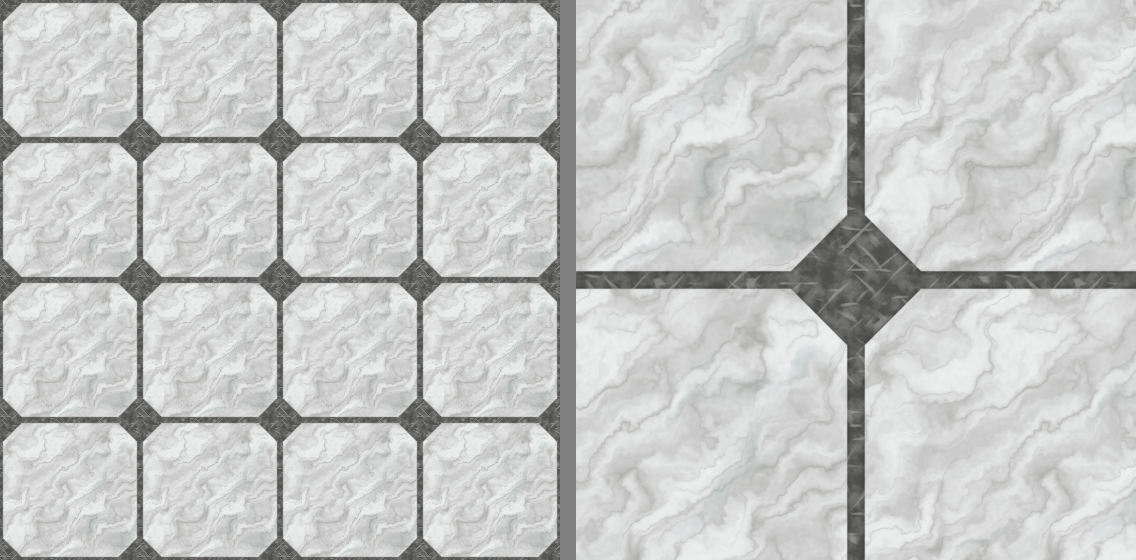
Left: the whole. Right: its middle third, enlarged.
Write a WebGL 2 fragment shader that draws this texture.

```glsl
#version 300 es
precision highp float;
// Clipped-corner white marble tiles with dark stone joints and diamond insets.
uniform vec2 u_resolution;
out vec4 outColor;

const float REPEATS = 4.0;
const float JOINT_HALF_WIDTH = 0.021;
const float DIAMOND_RADIUS = 0.176;
const float TAU = 6.2831853;

const vec3 MARBLE_PALE = vec3(0.925, 0.93, 0.93);
const vec3 MARBLE_SHADE = vec3(0.79, 0.795, 0.79);
const vec3 MARBLE_TINT = vec3(0.76, 0.80, 0.80);
const vec3 VEIN_COLOR = vec3(0.57, 0.57, 0.555);
const vec3 STONE_DARK = vec3(0.31, 0.31, 0.305);
const vec3 STONE_MID = vec3(0.45, 0.45, 0.447);
const vec3 STONE_FLECK = vec3(0.64, 0.64, 0.635);

float hash(vec2 cell, float seed) {
    uvec2 k = uvec2(cell + 0.5) * uvec2(1597u, 3571u);
    uint h = (k.x ^ (k.y * 2699u)) + uint(seed) * 7919u;
    h = (h ^ (h >> 15)) * 739391u;
    h = (h ^ (h >> 13)) * 974711u;
    h ^= h >> 16;
    return float(h & 65535u) / 65536.0;
}

// Dot of the wrapped lattice gradient with the offset to the point.
float corner(vec2 cell, vec2 offset, vec2 period, float seed) {
    float angle = TAU * hash(mod(cell, period), seed);
    return dot(vec2(cos(angle), sin(angle)), offset);
}

// Gradient noise, about -0.7 to 0.7, repeating once per unit of p.
float noise(vec2 p, vec2 period, float seed) {
    p *= period;
    vec2 i = floor(p), f = p - i;
    vec2 w = f * f * f * (f * (f * 6.0 - 15.0) + 10.0);
    vec2 e = vec2(1.0, 0.0);
    float low = mix(corner(i, f, period, seed),
                    corner(i + e.xy, f - e.xy, period, seed), w.x);
    float high = mix(corner(i + e.yx, f - e.yx, period, seed),
                     corner(i + e.xx, f - e.xx, period, seed), w.x);
    return mix(low, high, w.y);
}

float fbm(vec2 p, vec2 period, float seed) {
    float sum = 0.0, amplitude = 1.0;
    for (int octave = 0; octave < 5; octave++) {
        sum += amplitude * noise(p, period, seed + float(octave));
        period *= 2.0;
        amplitude *= 0.55;
    }
    return sum;
}

// Integer shear keeps the wrap while stretching features along a diagonal.
vec2 shear(vec2 p, float slope) {
    return vec2(p.x - slope * p.y, p.y);
}

// Thin crest along the zero crossings of a noise field.
float vein(vec2 p, vec2 period, float sharpness, float seed) {
    return exp(-sharpness * abs(noise(p, period, seed)));
}

vec3 marble(vec2 p) {
    vec2 warp = vec2(fbm(p, vec2(6.0), 11.0), fbm(p, vec2(6.0), 23.0));
    vec2 q = shear(p + 0.07 * warp, 1.0);
    float cloud = fbm(q, vec2(6.0, 4.0), 31.0);
    vec3 color = mix(MARBLE_PALE, MARBLE_SHADE, smoothstep(-0.35, 0.6, cloud));
    float tint = smoothstep(0.2, 0.6, fbm(q, vec2(4.0, 3.0), 43.0));
    color = mix(color, MARBLE_TINT, 0.5 * tint);

    // Broad and fine vein networks fade in and out across the slab.
    float patches = smoothstep(-0.35, 0.4, fbm(p, vec2(4.0), 57.0));
    float broad = vein(q, vec2(6.0, 4.0), 13.0, 61.0);
    float fine = vein(q, vec2(11.0, 8.0), 13.0, 71.0);
    float strength = 0.5 * broad * mix(0.35, 1.0, patches)
                   + 0.33 * fine * mix(1.0, 0.2, patches);
    color = mix(color, VEIN_COLOR, min(strength, 0.7));
    return color + 0.018 * noise(p, vec2(70.0), 83.0);
}

// Short pale scratches running along one sheared direction.
float flecks(vec2 p, float slope, vec2 period, float seed) {
    return smoothstep(0.28, 0.5, noise(shear(p, slope), period, seed));
}

vec3 darkStone(vec2 p, float depth) {
    float grain = fbm(p, vec2(24.0), 97.0);
    vec3 color = mix(STONE_DARK, STONE_MID, smoothstep(-0.5, 0.6, grain));
    float scratches = flecks(p, 1.0, vec2(44.0, 15.0), 103.0)
                    + flecks(p, -1.0, vec2(38.0, 17.0), 109.0)
                    + flecks(p, 0.0, vec2(18.0, 62.0), 113.0);
    color = mix(color, STONE_FLECK, 0.6 * min(scratches, 1.0));
    return color * mix(0.86, 1.0, smoothstep(0.0, 0.012, depth));
}

// Signed distance to the joints and diamonds, negative inside the dark stone.
float jointDistance(vec2 cell, float halfWidth, float radius) {
    vec2 toEdge = 0.5 - abs(cell - 0.5);
    float lines = min(toEdge.x, toEdge.y) - halfWidth;
    float diamond = (toEdge.x + toEdge.y - radius) * 0.7071;
    return min(lines, diamond);
}

void main() {
    vec2 cell = fract(gl_FragCoord.xy / u_resolution * REPEATS);
    float smoothing = REPEATS / min(u_resolution.x, u_resolution.y);
    float d = jointDistance(cell, JOINT_HALF_WIDTH, DIAMOND_RADIUS);
    float tileMask = smoothstep(-smoothing, smoothing, d);
    vec3 color = mix(darkStone(cell, -d), marble(cell), tileMask);
    outColor = vec4(color, 1.0);
}
```
